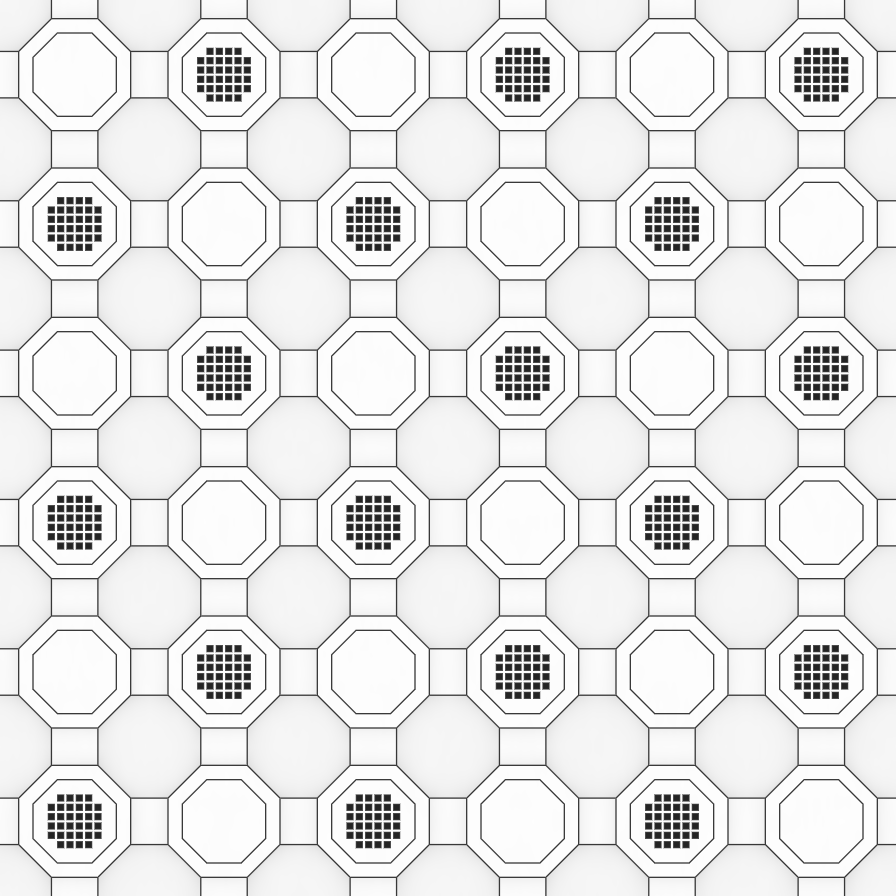
Give the GLSL for this pattern, as a WebGL 2 fragment shader.

```glsl
#version 300 es
precision highp float;
// Pale paving of outlined octagons joined by square-cut bars, with recessed
// gaps between. Every second octagon holds a round-cornered grid of dark dots.
// Built from octagon distances in a repeated cell, plus soft contact shadows.

#define REPEATS 6.0        // cells across and down
#define OUTER 0.375        // outer octagon apothem, in cells
#define INNER 0.279        // inner octagon apothem
#define BAR_HALF 0.1555    // half width of the joining bars
#define LINE_WIDTH 0.0088  // outline width
#define DOT_PITCH 0.0625   // spacing of the dots
#define DOT_HALF 0.385     // half size of a dot, in pitches
#define SHADOW 0.075       // strength of the contact shadows
#define GRAIN 0.008        // strength of the surface mottling

uniform vec2 u_resolution;
out vec4 fragColor;

const vec3 PLATE = vec3(0.995);
const vec3 BAR = vec3(0.99);
const vec3 GAP = vec3(0.968);
const vec3 INK = vec3(0.22);
const vec3 DOT_CORE = vec3(0.14);
const vec3 DOT_RIM = vec3(0.27);

float hash(vec2 p) {
    vec3 q = fract(vec3(p.xyx) * vec3(0.1031, 0.1030, 0.0973));
    q += dot(q, q.yzx + 33.33);
    return fract((q.x + q.y) * q.z);
}

// Value noise that wraps after "period" lattice steps.
float wrapNoise(vec2 uv, vec2 period) {
    vec2 p = uv * period;
    vec2 i = floor(p);
    vec2 f = p - i;
    f = f * f * (3.0 - 2.0 * f);
    vec2 a = mod(i, period);
    vec2 b = mod(i + 1.0, period);
    return mix(mix(hash(a), hash(vec2(b.x, a.y)), f.x),
               mix(hash(vec2(a.x, b.y)), hash(b), f.x), f.y);
}

float octagon(vec2 p, float apothem) {
    p = abs(p);
    return max(max(p.x, p.y), (p.x + p.y) * 0.70711) - apothem;
}

// Smoothed inside of a distance, for a pixel of the given size.
float fill(float d, float pixel) {
    return clamp(0.5 - d / pixel, 0.0, 1.0);
}

// Box-filtered line, which keeps its weight when thinner than a pixel.
float stroke(float d, float pixel) {
    return fill(d - 0.5 * LINE_WIDTH, pixel) - fill(d + 0.5 * LINE_WIDTH, pixel);
}

// Dot grid of six by six without its corners: x is coverage, y is the core.
vec2 dotGrid(vec2 p, float pixel) {
    vec2 g = p / DOT_PITCH;
    vec2 center = floor(g) + 0.5;
    vec2 ring = abs(center);
    float inside = step(max(ring.x, ring.y), 2.9) * step(ring.x + ring.y, 4.5);
    vec2 local = abs(g - center);
    float d = max(local.x, local.y) - DOT_HALF;
    return vec2(inside * fill(d, pixel / DOT_PITCH), smoothstep(0.0, 0.16, -d));
}

void main() {
    vec2 uv = gl_FragCoord.xy / u_resolution;
    float pixel = REPEATS / min(u_resolution.x, u_resolution.y);
    vec2 cell = floor(uv * REPEATS);
    vec2 p = fract(uv * REPEATS) - 0.5;
    vec2 a = abs(p);

    float outer = octagon(p, OUTER);
    float inner = octagon(p, INNER);
    float bar = min(a.x, a.y) - BAR_HALF;

    // Recessed gaps and bars, darkened where they meet a raised edge
    float plateShade = exp(-max(outer, 0.0) / 0.045);
    float barShade = exp(-max(bar, 0.0) / 0.065);
    vec3 gap = GAP - SHADOW * (0.75 * plateShade + 0.55 * barShade);
    vec3 bars = BAR - SHADOW * 0.7 * plateShade;
    vec3 color = mix(gap, bars, fill(bar, pixel));
    color = mix(color, PLATE, fill(outer, pixel));

    // Faint mottling and fine upright streaks
    float mottle = 0.6 * wrapNoise(uv, vec2(48.0)) + 0.4 * wrapNoise(uv, vec2(210.0, 60.0));
    color -= GRAIN * mottle;

    // Outlines
    float outside = 1.0 - fill(outer, pixel);
    float ink = max(stroke(outer, pixel), stroke(inner, pixel));
    ink = max(ink, stroke(bar, pixel) * outside);
    color = mix(color, INK, ink);

    // Dots on alternate plates
    float dotted = 1.0 - mod(cell.x + cell.y, 2.0);
    vec2 dots = dotGrid(p, pixel) * vec2(dotted, 1.0);
    color = mix(color, mix(DOT_RIM, DOT_CORE, dots.y), dots.x);

    fragColor = vec4(color, 1.0);
}
```
